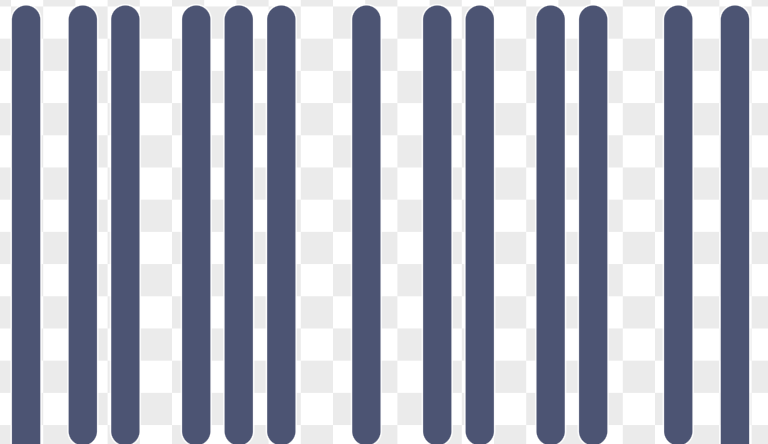
A WebGL 2 fragment shader for this pattern:

```glsl
#version 300 es
precision highp float;
// Rounded vertical bars over a two-tone checkerboard.
// Bars are capsule distances on a regular pitch, with a thin pale rim;
// the checker is a product of softened triangle waves.
uniform vec2 u_resolution;
out vec4 fragColor;

// Bar positions, counted in pitch steps from the first bar
const int BAR_STEPS[13] = int[13](0, 4, 7, 12, 15, 18, 24, 29, 32, 37, 40, 46, 50);

// 1 on even cells, 0 on odd cells, smoothed over one pixel
float checker(vec2 p, float cell, float pixel) {
    vec2 wave = abs(fract(p / cell * 0.5 - 0.25) - 0.5) - 0.25;
    vec2 side = clamp(wave * 4.0 * cell / pixel, -1.0, 1.0);
    return 0.5 + 0.5 * side.x * side.y;
}

// Signed distance to an upright capsule spanning top to bottom
float capsule(vec2 p, float centerX, float top, float bottom, float radius) {
    float spineY = clamp(p.y, top + radius, bottom - radius);
    return length(p - vec2(centerX, spineY)) - radius;
}

float coverage(float d, float pixel) {
    return clamp(0.5 - d / pixel, 0.0, 1.0);
}

void main() {
    // Height is 1, y runs down from the top edge
    float pixel = 1.0 / u_resolution.y;
    vec2 p = vec2(gl_FragCoord.x, u_resolution.y - gl_FragCoord.y) * pixel;

    // Nearest bar; the first and last run past the bottom edge
    float d = 1e3;
    for (int i = 0; i < 13; i++) {
        float centerX = 0.0588 + 0.03193 * float(BAR_STEPS[i]);
        float bottom = (i == 0 || i == 12) ? 1.1 : 1.003;
        d = min(d, capsule(p, centerX, 0.0124, bottom, 0.0319));
    }

    // Checkerboard, pale rim, then bars
    float grey = checker(p - vec2(0.0248, 0.0146), 0.07252, pixel);
    vec3 color = mix(vec3(1.0), vec3(0.92), grey);
    color = mix(color, vec3(1.0), 0.8 * coverage(d - 0.0036, pixel));
    color = mix(color, vec3(0.30, 0.33, 0.45), coverage(d, pixel * 1.2));
    fragColor = vec4(color, 1.0);
}
```
